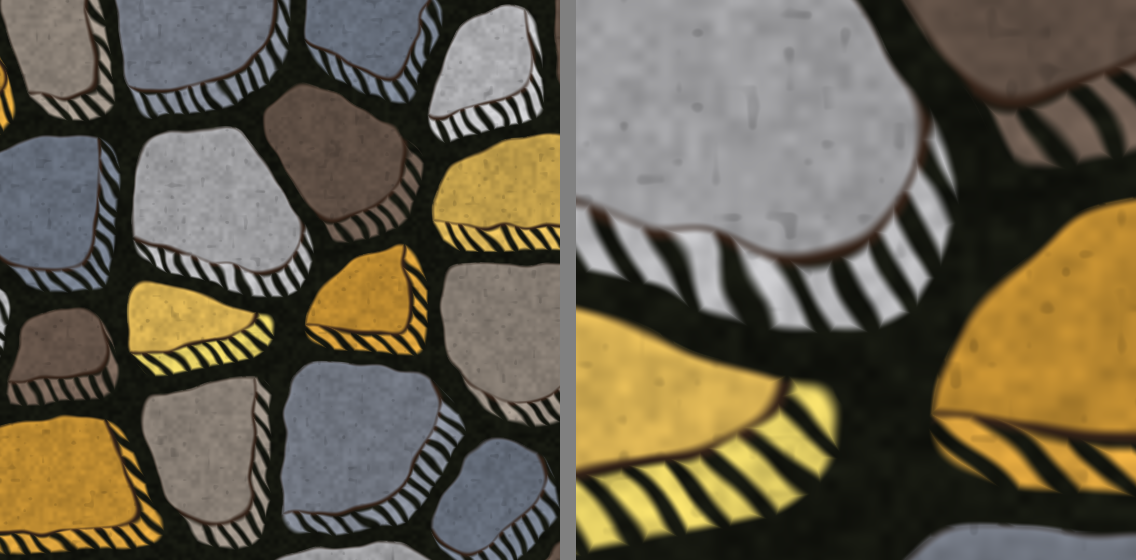
Left, the full canvas; right, a detail of the centre.
A WebGL 1 fragment shader for this texture:

```glsl
precision highp float;
uniform vec2 u_resolution;

const float STONES_ACROSS = 3.8;
const float HALF_GAP = 0.052;
const float EDGE_BLUR = 0.014;
const float STRIPE_PERIOD = 0.1;

float hash(vec2 p) {
  p = fract(p * vec2(0.1031, 0.1137));
  p += dot(p, p.yx + 33.33);
  return fract((p.x + p.y) * p.x * 97.3);
}

float noise(vec2 p) {
  vec2 i = floor(p), f = fract(p);
  f = f * f * (3.0 - 2.0 * f);
  return mix(mix(hash(i), hash(i + vec2(1.0, 0.0)), f.x),
             mix(hash(i + vec2(0.0, 1.0)), hash(i + 1.0), f.x), f.y);
}

float cover(float dist) {
  return smoothstep(-EDGE_BLUR, EDGE_BLUR, dist);
}

// Stone centre in xy, size weight in z
vec3 stoneSeed(vec2 id) {
  vec2 jitter = vec2(hash(id + 17.3), hash(id + 71.9)) - 0.5;
  return vec3(id + 0.5 + 0.62 * jitter, 0.38 * hash(id + 43.7));
}

// Cell of the weighted Voronoi diagram that holds p
vec2 nearestStone(vec2 p) {
  vec2 best = floor(p);
  float bestPower = 100.0;
  for (int y = -2; y <= 2; y++) {
    for (int x = -2; x <= 2; x++) {
      vec2 id = floor(p) + vec2(float(x), float(y));
      vec3 seed = stoneSeed(id);
      vec2 delta = p - seed.xy;
      float power = dot(delta, delta) - seed.z;
      if (power < bestPower) {
        bestPower = power;
        best = id;
      }
    }
  }
  return best;
}

// Soft minimum of the distances to the cell walls: positive inside
float stoneDistance(vec2 p, vec2 id) {
  const float sharpness = 15.0;
  vec3 own = stoneSeed(id);
  float sum = 0.0;
  for (int y = -2; y <= 2; y++) {
    for (int x = -2; x <= 2; x++) {
      if (x == 0 && y == 0) continue;
      vec3 other = stoneSeed(id + vec2(float(x), float(y)));
      vec2 delta = other.xy - own.xy;
      float span = length(delta);
      float wall = 0.5 * (span + (own.z - other.z) / span)
                 - dot(p - own.xy, delta) / span;
      sum += exp(-sharpness * wall);
    }
  }
  return -log(sum) / sharpness - HALF_GAP;
}

vec3 stoneColor(vec2 id) {
  float kind = mod(id.x * 2.0 + id.y * 3.0, 7.0);
  vec3 color = vec3(0.42, 0.44, 0.48);                    // slate
  if (kind < 0.5) color = vec3(0.78, 0.64, 0.30);         // straw
  else if (kind < 1.5) color = vec3(0.38, 0.41, 0.46);    // blue slate
  else if (kind < 2.5) color = vec3(0.71, 0.52, 0.18);    // ochre
  else if (kind < 3.5) color = vec3(0.63, 0.63, 0.64);    // pale grey
  else if (kind < 4.5) color = vec3(0.55, 0.51, 0.47);    // rose grey
  else if (kind < 5.5) color = vec3(0.36, 0.30, 0.26);    // brown
  return color * (0.93 + 0.14 * hash(id + 5.1));
}

void main() {
  vec2 p = gl_FragCoord.xy / u_resolution.y * STONES_ACROSS + 20.0;
  vec2 wobble = vec2(noise(p * 7.0), noise(p * 7.0 + 31.0)) - 0.5;
  vec2 q = p + 0.045 * wobble;
  vec2 id = nearestStone(q);

  // The top face is the stone cut by a copy moved up and left
  float angle = -0.95 + 0.5 * (hash(id + 9.4) - 0.5);
  vec2 slant = vec2(cos(angle), sin(angle));
  float body = stoneDistance(q, id);
  float face = min(body, stoneDistance(q + 0.2 * slant, id));

  // Grain and specks
  float grain = noise(p * 32.0) - 0.5;
  float mottle = noise(p * 13.0 + 50.0) - 0.5;
  float speck = smoothstep(0.78, 0.95, noise(p * 24.0 + 90.0));
  float tone = 1.0 + 0.13 * grain + 0.12 * mottle - 0.12 * speck;
  vec3 stone = stoneColor(id);

  // Dark ground, with a brown contour below each face
  vec3 color = vec3(0.075, 0.082, 0.055) * (1.0 + 0.5 * grain + 0.3 * mottle);
  float contour = cover(min(body, face + 0.022));
  color = mix(color, vec3(0.20, 0.13, 0.09), contour);

  // Hatched side
  float across = dot(q, vec2(-slant.y, slant.x)) / STRIPE_PERIOD;
  float stripe = abs(fract(across + 0.5 * noise(p * 5.0)) - 0.5) * STRIPE_PERIOD;
  float width = 0.022 + 0.012 * noise(p * 9.0 + 12.0);
  float inkWidth = 0.04 * noise(p * 6.0 + 70.0);
  float hatch = cover(min(min(width - stripe, body), -face - inkWidth));
  color = mix(color, min(stone * 1.17 + 0.03, 0.9) * tone, hatch);

  // Top face, a little lighter along its outer rim
  float rim = 1.0 - smoothstep(0.0, 0.045, body);
  color = mix(color, stone * (tone + 0.08 * rim), cover(face));
  gl_FragColor = vec4(color, 1.0);
}
```
